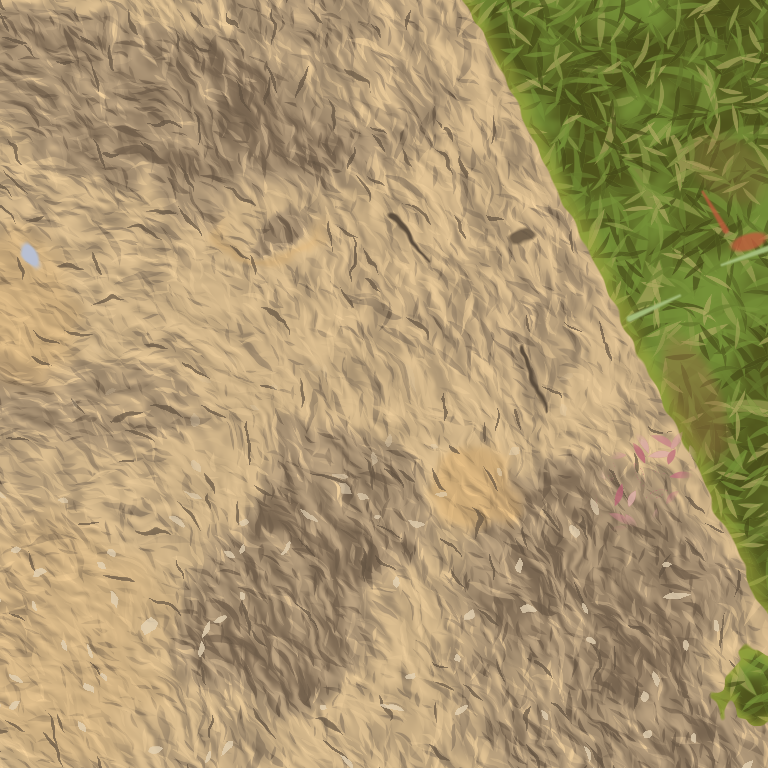
Reproduce this texture procedurally as a WebGL 2 fragment shader.

```glsl
#version 300 es
precision highp float;
// Trodden sandy ground with damp patches, bordered by a diagonal bank of grass.

#define STROKE_CONTRAST 0.55
#define GRAIN_CONTRAST 0.42
#define WARP 0.085
#define EDGE_TOP 0.606
#define EDGE_SLOPE 0.491
#define GRASS_DENSITY 14.0

uniform vec2 u_resolution;
out vec4 fragColor;

const vec3 SAND = vec3(0.81, 0.70, 0.53);
const vec3 EARTH = vec3(0.67, 0.58, 0.46);
const vec3 MUD = vec3(0.51, 0.43, 0.34);
const vec3 OCHRE = vec3(0.83, 0.66, 0.42);
const vec3 MOSS = vec3(0.31, 0.33, 0.11);
const vec3 LEAF = vec3(0.46, 0.57, 0.22);
const vec3 STRAW = vec3(0.68, 0.66, 0.38);

float hash(vec2 p) { return fract(sin(dot(p, vec2(127.1, 311.7))) * 43758.5); }

float noise(vec2 p) {
  vec2 i = floor(p), f = fract(p);
  f = f * f * (3.0 - 2.0 * f);
  return mix(mix(hash(i), hash(i + vec2(1, 0)), f.x),
             mix(hash(i + vec2(0, 1)), hash(i + 1.0), f.x), f.y);
}

float fbm(vec2 p) {
  float sum = 0.0, amp = 0.53;
  for (int i = 0; i < 4; i++) {
    sum += amp * noise(p);
    p = p * 2.03 + 17.3;
    amp *= 0.5;
  }
  return sum;
}

// Coordinates along and across a direction
vec2 turn(vec2 p, float a) {
  return vec2(dot(p, vec2(cos(a), sin(a))), dot(p, vec2(-sin(a), cos(a))));
}

// Soft ellipse
float blob(vec2 p, float x, float y, float rx, float ry, float a) {
  return 1.0 - smoothstep(0.7, 1.2, length(turn(p - vec2(x, y), a) / vec2(rx, ry)));
}

// Tapered dash from a to b
float dash(vec2 p, vec2 a, vec2 b) {
  vec2 ab = b - a;
  float t = clamp(dot(p - a, ab) / dot(ab, ab), 0.0, 1.0);
  float soft = 0.0015 + 0.5 / u_resolution.y;
  return 1.0 - smoothstep(-soft, soft, length(p - a - ab * t) - 0.004 + 0.0025 * t);
}

// Stroke angle: flatter on the left, steep elsewhere
float flow(vec2 p) { return mix(-0.45, -1.08, smoothstep(0.15, 0.55, p.x + 0.5 * abs(p.y - 0.55))); }

// Scattered curved leaf shapes: x is coverage, y a random tone
vec2 strokes(vec2 p, float count, float spread, vec2 size, float seed) {
  vec2 q = p * count, result = vec2(0.0, 0.5);
  float soft = max(0.7 * count / u_resolution.y, size.y * 0.2);
  for (int j = -1; j <= 1; j++)
  for (int i = -1; i <= 1; i++) {
    vec2 cell = floor(q) + vec2(i, j);
    float h = hash(cell + seed), k = hash(cell + seed + 41.7);
    vec2 centre = cell + 0.1 + 0.8 * vec2(h, hash(cell + seed + 9.2));
    vec2 l = turn(q - centre, flow(centre / count) + spread * (k - 0.5));
    l.y += 0.6 * (h - 0.5) * l.x * l.x;
    float reach = l.x / (size.x * (0.55 + 0.45 * h));
    float m = 1.0 - smoothstep(-soft, soft, abs(l.y) - size.y * (1.0 - reach * reach));
    result = vec2(max(result.x, m), mix(result.y, fract(h * 7.0 + k * 3.0), m));
  }
  return result;
}

vec3 ground(vec2 p) {
  vec2 bend = vec2(fbm(p * 13.0), fbm(p * 13.0 + 31.0)) - 0.5, w = p + WARP * bend;
  // Damp hollows
  float damp = 0.75 * blob(w, 0.15, 0.88, 0.33, 0.10, -0.25)
    + 0.4 * blob(w, 0.43, 0.95, 0.20, 0.15, -1.0)
    + 0.75 * blob(w, 0.45, 0.36, 0.13, 0.10, -0.8)
    + 0.75 * blob(w, 0.36, 0.21, 0.14, 0.13, 0.3)
    + 0.9 * blob(w, 0.78, 0.26, 0.19, 0.13, -0.5)
    + 0.6 * blob(w, 0.78, 0.08, 0.24, 0.14, -0.6)
    + 0.5 * blob(w, 0.25, 0.75, 0.05, 0.04, 0.0)
    + 0.45 * blob(w, 0.09, 0.48, 0.18, 0.06, -0.2)
    + 0.6 * blob(w, 0.355, 0.695, 0.045, 0.025, 0.1);
  damp = min(damp, 0.95);
  // Warm sand and the rim of the pit
  float warm = blob(w, 0.63, 0.365, 0.07, 0.055, 0.4)
    + 0.6 * blob(w, 0.02, 0.60, 0.08, 0.10, 0.0)
    + 0.4 * blob(w, 0.08, 0.17, 0.14, 0.18, 0.0);
  float rim = length((w - vec2(0.35, 0.705)) / vec2(0.075, 0.048)) - 1.0;
  warm = max(warm, 0.8 * exp(-40.0 * rim * rim) * smoothstep(0.73, 0.68, p.y));
  // Grain and layered brush marks
  vec2 g = p + 0.05 * bend;
  float grain = mix(noise(turn(g, -0.45) * vec2(45, 130)), noise(turn(g, -1.08) * vec2(35, 140)),
                    smoothstep(-0.5, -1.0, flow(p))) - 0.5;
  float marks = 0.0;
  for (float i = 0.0; i < 3.0; i++) {
    vec2 mark = strokes(p + 0.03 * bend, 26.0 + 19.0 * i, 1.5, vec2(0.95, 0.13), 3.0 + 7.0 * i);
    marks += mark.x * (mark.y - 0.55);
  }
  float tone = 0.85 - 0.72 * damp + 0.25 * warm + 0.6 * (fbm(p * 7.0 + 4.0) - 0.5);
  tone += GRAIN_CONTRAST * grain + STROKE_CONTRAST * marks;
  vec3 c = mix(mix(MUD, EARTH, smoothstep(0.0, 0.5, tone)), SAND, smoothstep(0.45, 0.95, tone));
  c = mix(c, OCHRE, 0.5 * warm) * (1.0 + 0.18 * grain + 0.13 * marks);
  // Cracks, pebbles and a pale chip
  vec2 crack = strokes(g, 27.0, 1.4, vec2(0.7, 0.07), 21.0);
  vec2 pebble = strokes(g, 29.0, 2.5, vec2(0.35, 0.14), 55.0);
  c = mix(c, MUD * 0.75, 0.7 * crack.x * step(0.72, crack.y));
  c = mix(c, vec3(0.89, 0.82, 0.70), 0.8 * pebble.x * step(0.8, pebble.y) * smoothstep(0.6, 0.25, p.y));
  float slit = max(dash(g, vec2(0.508, 0.708), vec2(0.553, 0.658)), dash(g, vec2(0.68, 0.55), vec2(0.722, 0.48)));
  c = mix(c, MUD * 0.7, max(slit, 0.8 * blob(w, 0.672, 0.693, 0.014, 0.013, 0.0)));
  return mix(c, vec3(0.72, 0.75, 0.82), blob(w, 0.025, 0.66, 0.025, 0.016, -0.5));
}

vec3 grass(vec2 p, float depth) {
  vec3 c = mix(MOSS, LEAF, smoothstep(0.3, 0.8, fbm(p * 13.0)));
  for (float i = 0.0; i < 4.0; i++) {
    vec2 blade = strokes(p, GRASS_DENSITY * (1.0 + 0.6 * i), 3.4, vec2(1.0, 0.12), 70.0 + 13.0 * i);
    vec3 tint = mix(mix(MOSS * 0.9, LEAF, smoothstep(0.1, 0.6, blade.y)), STRAW, smoothstep(0.65, 0.95, blade.y));
    c = mix(c, tint, 0.7 * blade.x);
  }
  // Dry patches, bright fringe, stems and red leaves
  float dry = blob(p, 0.905, 0.48, 0.035, 0.09, 0.35) + 0.6 * blob(p, 0.95, 0.78, 0.06, 0.04, -0.6);
  c = mix(c, vec3(0.58, 0.45, 0.26), 0.5 * dry);
  c = mix(c, vec3(0.65, 0.67, 0.25), 0.55 * smoothstep(0.03, 0.0, depth));
  float stem = max(dash(p, vec2(1.01, 0.68), vec2(0.94, 0.655)), dash(p, vec2(0.82, 0.585), vec2(0.885, 0.615)));
  c = mix(c, vec3(0.64, 0.74, 0.48), stem);
  float red = max(blob(p, 0.975, 0.685, 0.025, 0.011, 0.3), dash(p, vec2(0.945, 0.70), vec2(0.915, 0.75)));
  return mix(c, vec3(0.75, 0.36, 0.24), 0.8 * red);
}

void main() {
  vec2 p = gl_FragCoord.xy / u_resolution;
  // Bank line and a small tuft
  float depth = p.x - EDGE_TOP - EDGE_SLOPE * (1.0 - p.y) + 0.012 * (noise(p * 45.0) - 0.5);
  float tuft = 0.048 - length(p - vec2(0.985, 0.105)) + 0.03 * (noise(p * 65.0) - 0.5);
  float cover = max(depth, tuft), soft = 0.001 + 0.5 / u_resolution.y;
  vec3 c = mix(ground(p), grass(p, cover), smoothstep(-soft, soft, cover));
  // Fallen petals
  vec2 petal = strokes(p, 38.0, 3.0, vec2(0.7, 0.17), 91.0);
  float fallen = 0.8 * blob(p, 0.84, 0.38, 0.075, 0.045, 0.8) * petal.x * step(0.35, petal.y);
  fragColor = vec4(mix(c, mix(vec3(0.62, 0.18, 0.30), vec3(0.9, 0.74, 0.7), petal.y), fallen), 1.0);
}
```
